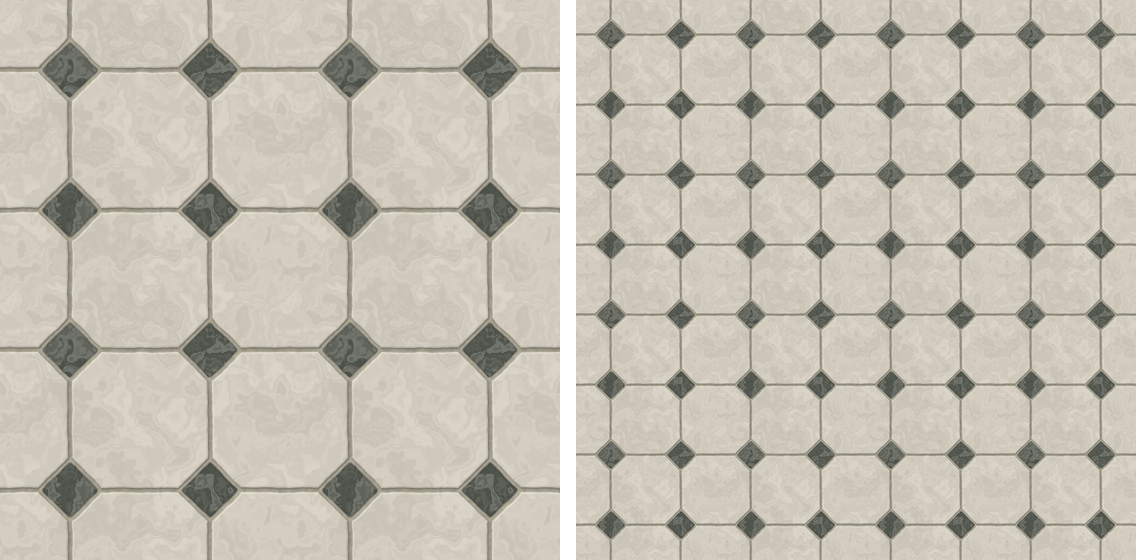
Left, the tile; right, the same tile 2 across and 2 down.
Write a WebGL 2 fragment shader that draws this pattern.

```glsl
#version 300 es
precision highp float;
// Octagonal cream marble tiles with small dark diamond inserts and worn grout.
// Distances to tile and insert give the layout and bevel; warped, wrapping
// value noise gives the marbling, which repeats every two tiles.

uniform vec2 u_resolution;
out vec4 fragColor;

// Layout, in units of one tile
const float REPEATS = 4.0;         // tiles across and down
const float NOISE_SPAN = 2.0;      // tiles before the marbling repeats
const float GROUT_HALF = 0.017;    // half width of straight joints
const float CORNER_CUT = 0.243;    // half diagonal of the cut corners
const float INSERT_SIZE = 0.200;   // half diagonal of the diamond
const float INSERT_ROUND = 0.016;
const float BEVEL = 0.018;
const float WOBBLE = 0.014;        // roughness of the edges
const vec2 LIGHT_DIR = vec2(-0.6, 0.8);

// Marbling: whole noise cells per tile, warp strength, contour bands
const float TILE_FREQ = 4.0;
const float TILE_WARP = 3.2;
const float TILE_BANDS = 26.0;
const float INSERT_FREQ = 7.0;
const float INSERT_WARP = 3.0;
const float INSERT_BANDS = 22.0;

// Colours
const vec3 TILE_LIGHT = vec3(0.860, 0.838, 0.790);
const vec3 TILE_DARK = vec3(0.775, 0.752, 0.698);
const vec3 TILE_RIM = vec3(0.93, 0.92, 0.87);
const vec3 GROUT_LIGHT = vec3(0.71, 0.69, 0.62);
const vec3 GROUT_DARK = vec3(0.53, 0.51, 0.45);
const vec3 INSERT_LIGHT = vec3(0.47, 0.48, 0.445);
const vec3 INSERT_DARK = vec3(0.295, 0.315, 0.285);

// Integer hash of a lattice point, 0 to 1
float hash(vec2 cell, float seed) {
    uvec3 v = uvec3(cell.x, cell.y, seed) * uvec3(1597u, 51749u, 3266u);
    uint h = (v.x ^ v.y ^ v.z) * 747796u + 28913u;
    h = (h ^ (h >> 15)) * 277803u;
    h = (h ^ (h >> 13)) * 668265u;
    h ^= h >> 16;
    return float(h & 65535u) / 65535.0;
}

// Value noise that wraps after a whole number of cells
float noise(vec2 p, float period, float seed) {
    vec2 a = mod(floor(p), period);
    vec2 b = mod(a + 1.0, period);
    vec2 f = fract(p);
    f = f * f * (3.0 - 2.0 * f);
    return mix(mix(hash(a, seed), hash(vec2(b.x, a.y), seed), f.x),
               mix(hash(vec2(a.x, b.y), seed), hash(b, seed), f.x), f.y);
}

float fbm(vec2 p, float period, float seed) {
    float sum = 0.0, weight = 0.54;
    for (int i = 0; i < 4; i++) {
        sum += weight * noise(p, period, seed + float(i) * 17.0);
        p *= 2.0;
        period *= 2.0;
        weight *= 0.5;
    }
    return sum;
}

// Swirled stone: broad clouds crossed by contour bands, 0 to 1
float marble(vec2 g, float freq, float warp, float bands, float seed) {
    vec2 p = g * freq;
    float period = NOISE_SPAN * freq;
    vec2 swirl = vec2(fbm(p, period, seed), fbm(p, period, seed + 1.0)) - 0.5;
    float cloud = fbm(p + warp * swirl, period, seed + 2.0);
    float band = 0.5 + 0.5 * cos(cloud * bands);
    float broad = clamp(0.5 + (cloud - 0.5) * 1.8, 0.0, 1.0);
    return mix(broad, band, 0.42);
}

void main() {
    vec2 grid = gl_FragCoord.xy / u_resolution * REPEATS;
    float aa = 0.8 * REPEATS / min(u_resolution.x, u_resolution.y);

    // Slightly uneven outlines around each insert centre
    vec2 rough = vec2(fbm(grid * 12.0, 12.0 * NOISE_SPAN, 61.0),
                      fbm(grid * 12.0, 12.0 * NOISE_SPAN, 67.0)) - 0.5;
    vec2 p = fract(grid + WOBBLE * rough) - 0.5;
    vec2 q = abs(p);

    // Distance into the tile (positive inside) and its outward normal
    float straight = min(q.x, q.y) - GROUT_HALF;
    float cut = (q.x + q.y - CORNER_CUT) * 0.7071;
    float tileDist = min(straight, cut);
    vec2 axis = q.x < q.y ? vec2(1.0, 0.0) : vec2(0.0, 1.0);
    vec2 normal = -sign(p) * (cut < straight ? vec2(0.7071) : axis);
    float facing = dot(normal, LIGHT_DIR);

    // Rounded diamond, as a box turned by 45 degrees
    vec2 turned = abs(vec2(p.x + p.y, p.x - p.y)) * 0.7071;
    vec2 corner = turned - INSERT_SIZE * 0.7071 + INSERT_ROUND;
    float insertDist = length(max(corner, 0.0)) + min(max(corner.x, corner.y), 0.0) - INSERT_ROUND;

    // Grout: grainy, shaded by the walls of the tiles and inserts
    float grain = noise(grid * 48.0, 48.0 * NOISE_SPAN, 83.0);
    float ring = smoothstep(0.0, 0.02, -cut);
    vec3 color = mix(GROUT_DARK, GROUT_LIGHT, 0.25 + 0.4 * grain + 0.3 * ring);
    float wall = smoothstep(-GROUT_HALF, 0.0, tileDist);
    color *= 1.0 + wall * (0.22 * facing - 0.06);
    color *= 1.0 - 0.22 * smoothstep(0.012, 0.0, insertDist);

    // Cream tile with lit and shaded rims
    float stone = marble(grid, TILE_FREQ, TILE_WARP, TILE_BANDS, 5.0);
    vec3 tile = mix(TILE_DARK, TILE_LIGHT, stone);
    float rim = smoothstep(BEVEL, 0.0, tileDist) * (0.65 + 0.5 * grain);
    tile = mix(tile, TILE_RIM, rim * clamp(facing, 0.0, 1.0));
    tile *= 1.0 - 0.16 * rim * max(-facing, 0.0);
    color = mix(color, tile, smoothstep(-aa, aa, tileDist));

    // Dark insert with a softly shaded border
    float veins = marble(grid, INSERT_FREQ, INSERT_WARP, INSERT_BANDS, 31.0);
    vec3 insert = mix(INSERT_DARK, INSERT_LIGHT, smoothstep(0.15, 0.95, veins));
    insert *= 1.0 - 0.15 * smoothstep(-0.014, 0.0, insertDist);
    color = mix(color, insert, smoothstep(aa, -aa, insertDist));

    fragColor = vec4(color, 1.0);
}
```
